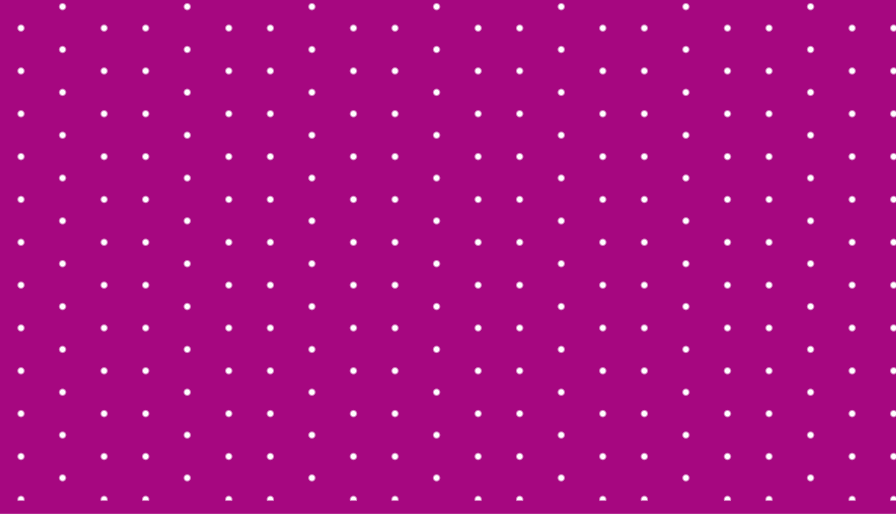
A Shadertoy shader for this pattern:

```glsl
#define GROUND vec3(0.650, 0.027, 0.500)
#define DOT_COLOR vec3(1.0)
// Lengths are fractions of the canvas width
#define PITCH vec2(0.04638, 0.04781)
#define FIRST_DOT vec2(0.02344, 0.03135)
#define DOT_RADIUS 0.00355
#define DOTS_END 0.5586
#define EDGE_START 0.5725
#define EDGE_STRENGTH 0.15
#define SOFTNESS 0.0023

// Every third column, beginning with the second, moves up half a row
float columnShift(float column) {
    return mod(column, 3.0) == 1.0 ? 0.5 : 0.0;
}

// Signed distance to the nearest dot of the staggered lattice
float dotDistance(vec2 p) {
    vec2 cell = (p - FIRST_DOT) / PITCH;
    float column = floor(cell.x + 0.5);
    cell.y += columnShift(column);
    vec2 local = (fract(cell + 0.5) - 0.5) * PITCH;
    return length(local) - DOT_RADIUS;
}

void mainImage(out vec4 fragColor, in vec2 fragCoord) {
    // Measure downward from the upper left corner
    vec2 p = vec2(fragCoord.x, iResolution.y - fragCoord.y) / iResolution.x;
    float pixel = 1.0 / iResolution.x;

    // Dots, cut off along a straight line above the lower margin
    float shape = max(dotDistance(p), p.y - DOTS_END);
    float dots = clamp(0.5 - shape / max(pixel, SOFTNESS), 0.0, 1.0);

    // Faint strip along the lower edge
    float strip = clamp(0.5 + (p.y - EDGE_START) / pixel, 0.0, 1.0);

    vec3 color = mix(GROUND, DOT_COLOR, max(dots, strip * EDGE_STRENGTH));
    fragColor = vec4(color, 1.0);
}
```
